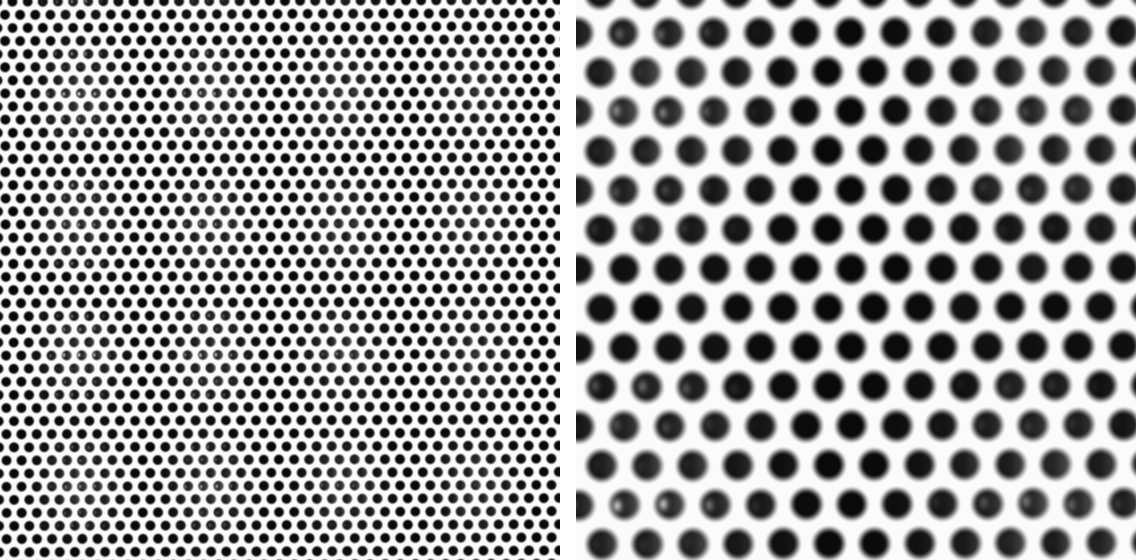
Left, the full canvas; right, a detail of the centre.
Reproduce this pattern procedurally as a Shadertoy shader.

```glsl
// White perforated sheet: staggered soft round holes with glints from a layer behind.
#define COLUMNS 37.0          // holes across the canvas
#define ANCHOR vec2(0.4835)   // centre of one hole
#define TILT 0.0033           // rotation of the sheet, radians
#define HOLE_RADIUS 0.32      // in units of hole pitch
#define EDGE_SOFTNESS 0.105   // half width of the blurred rim
#define WOBBLE 0.012          // irregularity of size and position
#define BEAT vec2(8.67, 10.0) // columns and rows per patch of glints
#define GLINT 0.85            // strength of the bright specks
#define SHEET vec3(0.985)
#define DEPTH vec3(0.035)

const float TAU = 6.2831853;
const float ROW_HEIGHT = 0.8660254;

float hash(vec2 p) {
    vec3 q = fract(p.xyx * vec3(0.1031, 0.1030, 0.0973));
    q += dot(q, q.yzx + 33.33);
    return fract((q.x + q.y) * q.z);
}

// 0 at multiples of the period, 1 halfway between
float swell(float x) {
    return 0.5 - 0.5 * cos(TAU * x);
}

// Brightness inside a hole; p is the offset from its centre
float interior(vec2 p, vec2 id, float column, float sheetX) {
    vec2 beat = vec2(column - 0.4, id.y) / BEAT;
    float across = swell(beat.x);
    float patchLight = across * swell(beat.y);

    // Three bands of rows catch the light within each patch
    float band = 0.5 + 0.5 * cos(TAU * (fract(beat.y) - 0.5) * BEAT.y / 2.6);
    float fade = mix(1.0, 0.2, smoothstep(0.1, 0.8, sheetX));
    float rowGain = 0.4 + 0.6 * hash(vec2(id.y, floor(beat.x)) + 71.0);
    float glint = across * across * band * sqrt(swell(beat.y)) * fade * rowGain;

    // Dim reflection on the right wall, small speck on the left
    float haze = patchLight * (0.06 + 0.16 * smoothstep(-0.1, 0.3, p.x));
    haze += 0.05 * hash(id + 19.0) * across;
    vec2 speckCentre = vec2(-0.13 + 0.12 * (hash(id + 5.0) - 0.5),
                            0.10 * (hash(id + 43.0) - 0.5));
    vec2 s = (p - speckCentre) / vec2(0.11, 0.14);
    return haze + GLINT * glint * exp(-dot(s, s));
}

void mainImage(out vec4 fragColor, in vec2 fragCoord) {
    vec2 uv = fragCoord / iResolution.y;

    // Sheet coordinates in units of hole pitch
    float c = cos(TILT), s = sin(TILT);
    vec2 q = mat2(c, -s, s, c) * (uv - ANCHOR) * COLUMNS;

    // Staggered rows
    float row = floor(q.y / ROW_HEIGHT + 0.5);
    float shift = 0.5 * mod(row, 2.0);
    float col = floor(q.x - shift + 0.5);
    vec2 id = vec2(col, row) + 100.0;
    vec2 centre = vec2(col + shift, row * ROW_HEIGHT);

    // Slightly uneven hole
    vec2 offset = vec2(hash(id), hash(id + 31.0)) - 0.5;
    vec2 p = q - centre - WOBBLE * offset;
    float radius = HOLE_RADIUS + WOBBLE * (hash(id + 57.0) - 0.5);
    float soft = max(EDGE_SOFTNESS, 0.7 * COLUMNS / iResolution.y);
    float sheet = smoothstep(radius - soft, radius + soft, length(p));

    vec3 hole = DEPTH + interior(p, id, centre.x, uv.x);
    fragColor = vec4(mix(min(hole, SHEET), SHEET, sheet), 1.0);
}
```
